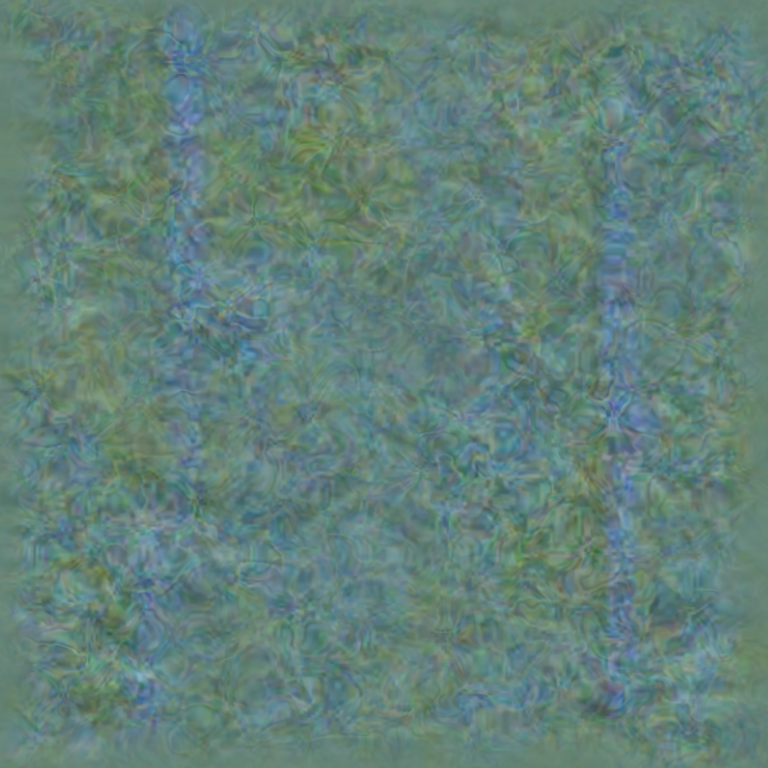
Write a WebGL 1 fragment shader that draws this texture.

```glsl
precision highp float;
uniform vec2 u_resolution;

#define CURL_SCALE 36.0
#define CURL_BANDS 2.2
#define CURL_CONTRAST 0.031
#define FLECK_SCALE 80.0
#define FLECK_CONTRAST 0.135
#define FOLD_CONTRAST 0.24
#define STREAK_SCALE vec2(21.0, 1.9)
#define STREAK_STRENGTH 0.62
#define EYE_CELLS 7.0

const vec3 OLIVE = vec3(0.410, 0.512, 0.400);
const vec3 TEAL = vec3(0.378, 0.508, 0.513);
const vec3 BLUE = vec3(0.360, 0.490, 0.670);
const vec3 MOSS = vec3(0.325, 0.430, 0.370);
const vec3 HAZE = vec3(0.400, 0.518, 0.445);

float hash(vec2 p) {
  vec3 q = fract(p.xyx * 0.1031);
  q += dot(q, q.yzx + 33.33);
  return fract((q.x + q.y) * q.z);
}

float noise(vec2 p) {
  vec2 i = floor(p), f = fract(p);
  f = f * f * f * (f * (f * 6.0 - 15.0) + 10.0);
  return mix(mix(hash(i), hash(i + vec2(1.0, 0.0)), f.x),
             mix(hash(i + vec2(0.0, 1.0)), hash(i + 1.0), f.x), f.y);
}

float fbm(vec2 p) {
  float sum = 0.0, weight = 0.533;
  for (int i = 0; i < 4; i++) {
    sum += weight * noise(p);
    p = mat2(1.6, 1.2, -1.2, 1.6) * p + 17.3;
    weight *= 0.5;
  }
  return sum;
}

vec2 warp(vec2 p) {
  return vec2(noise(p + 5.2), noise(p + 41.7)) - 0.5;
}

// Narrow upright streaks, gathered in a band on each side of the centre
float streaks(vec2 uv) {
  vec2 p = uv + vec2(0.010, 0.05) * warp(uv * 8.0);
  float band = exp(-pow((abs(p.x - 0.5) - 0.25) / 0.11, 2.0));
  float ends = smoothstep(0.02, 0.09, uv.y);
  return band * ends * smoothstep(0.48, 0.88, noise(p * STREAK_SCALE + 3.0));
}

// Contours of a warped field: small curls with coloured fringes
vec3 curls(vec2 uv) {
  vec2 p = uv * CURL_SCALE;
  p += 1.2 * warp(p * 0.6) + 0.4 * warp(p * 1.9);
  float field = 0.75 * noise(p) + 0.25 * noise(p * 2.1 + 9.0);
  return cos(6.2832 * (CURL_BANDS * field + vec3(0.0, 0.08, 0.22)));
}

// Fine coloured strokes, bent by a gentle warp
vec3 flecks(vec2 uv) {
  vec2 p = uv * FLECK_SCALE + 1.8 * warp(uv * 28.0);
  float light = noise(p * 2.1 + 8.0) - 0.5;
  vec3 tint = vec3(noise(p), noise(p + 31.0), noise(p + 67.0)) - 0.5;
  return 0.65 * light + tint * vec3(0.70, 0.50, 0.80);
}

// Sparse ringed spots: x is the ring pattern, y is the coverage
vec2 eyes(vec2 uv) {
  vec2 p = uv * EYE_CELLS + 0.25 * warp(uv * 18.0);
  vec2 cell = floor(p);
  vec2 centre = 0.3 + 0.4 * vec2(hash(cell + 11.0), hash(cell + 29.0));
  float radius = mix(0.09, 0.22, hash(cell + 53.0));
  float d = length(fract(p) - centre) / radius;
  float cover = (1.0 - smoothstep(0.5, 1.0, d)) * step(0.7, hash(cell + 83.0));
  return vec2(cos(d * 13.0), cover);
}

void main() {
  vec2 uv = gl_FragCoord.xy / u_resolution;

  // Broad drift between olive and teal
  vec2 drift = uv * vec2(9.0, 6.5) + 1.2 * warp(uv * 13.0);
  vec3 color = mix(OLIVE, TEAL, smoothstep(0.18, 0.78, fbm(drift)));

  // Blue streaks with mossy hollows beside them
  float streak = streaks(uv);
  float hollow = max(streaks(uv + vec2(0.020, 0.0)) - streak, 0.0);
  color = mix(color, BLUE, STREAK_STRENGTH * streak);
  color = mix(color, MOSS, 0.55 * hollow);

  // Soft folds lit from above
  vec2 fold = uv * vec2(11.0, 15.0) + 1.4 * warp(uv * 9.0);
  float relief = fbm(fold) - fbm(fold + vec2(0.10, 0.22));

  // Detail fades into a ragged quiet border
  vec2 inset = min(uv, 1.0 - uv);
  float border = min(inset.x, inset.y) + 0.08 * (fbm(uv * 8.0 + 20.0) - 0.5);
  float detail = smoothstep(-0.02, 0.07, border);
  float patches = mix(0.75, 1.25, smoothstep(0.3, 0.7, fbm(uv * 7.0 + 50.0)));
  float strength = mix(0.12, 1.0, detail) * (patches + 0.6 * streak);

  color = mix(HAZE, color, mix(0.25, 1.0, detail));
  color += FOLD_CONTRAST * relief * mix(0.3, 1.0, detail);
  color += CURL_CONTRAST * strength * curls(uv);
  color += FLECK_CONTRAST * strength * flecks(uv);

  // Ringed spots, cool at the core and warm at the rim
  vec2 eye = eyes(uv);
  color += detail * eye.y * eye.x * vec3(-0.030, -0.015, 0.035);

  gl_FragColor = vec4(clamp(color, 0.0, 1.0), 1.0);
}
```
